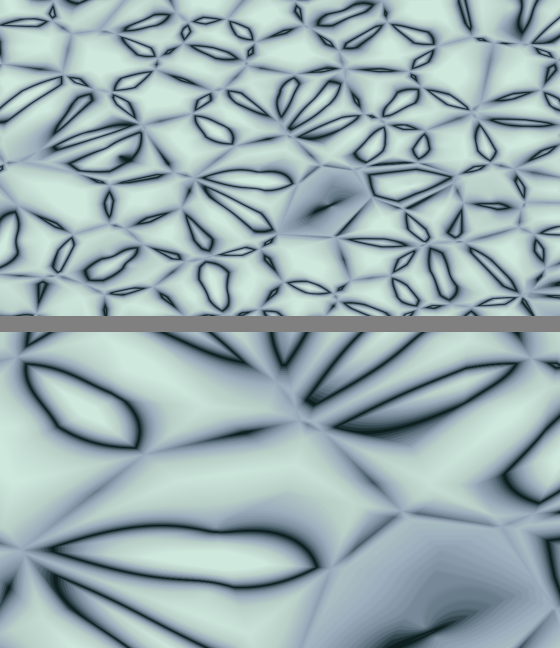
Top, the full canvas; bottom, a detail of the centre.
Reproduce this texture procedurally as a Shadertoy shader.

```glsl
// Stretched pebble cells in pale sage and slate, parted by dark folded seams.

const vec2  CELL_SIZE   = vec2(0.185, 0.115); // in canvas heights
const float GAP_CHANCE  = 0.24;  // share of seeds left out, for large cells
const float JUNCTION    = 0.36;  // height where three cells meet
const float CELL_RISE   = 1.3;   // climb from seam to cell heart
const float SEAM_SAG    = 3.2;   // deepest dip along a seam
const float SAG_FADE    = 1.5;   // how fast the dip fades into a cell
const float BANDS       = 28.0;  // soft contour steps per unit of height
const vec2  SEED_OFFSET = vec2(37.0, 53.0);
const int   SAMPLES     = 2;     // per axis

const vec3 INK   = vec3(0.05, 0.12, 0.12);
const vec3 DEEP  = vec3(0.18, 0.26, 0.29);
const vec3 SLATE = vec3(0.34, 0.42, 0.47);
const vec3 STEEL = vec3(0.49, 0.56, 0.62);
const vec3 MIST  = vec3(0.61, 0.68, 0.74);
const vec3 SAGE  = vec3(0.72, 0.81, 0.78);
const vec3 PALE  = vec3(0.81, 0.91, 0.87);

vec3 hash3(vec2 p) {
    vec3 q = fract(p.xyx * vec3(0.1031, 0.1030, 0.0973));
    q += dot(q, q.yxz + 33.33);
    return fract((q.xxy + q.yzz) * q.zyx);
}

// Signed height from the three nearest seeds; continuous across all borders.
float seamHeight(vec2 p) {
    vec2 base = floor(p);
    vec3 nearest = vec3(9.0);
    vec2 firstId = base, secondId = base;
    for (int y = -2; y <= 2; y++)
    for (int x = -2; x <= 2; x++) {
        vec2 id = base + vec2(x, y);
        vec3 seed = hash3(id);
        if (seed.z < GAP_CHANCE) continue;
        float d = distance(p, id + seed.xy);
        if (d < nearest.x) {
            nearest = vec3(d, nearest.xy);
            secondId = firstId;
            firstId = id;
        } else if (d < nearest.y) {
            nearest = vec3(nearest.x, d, nearest.y);
            secondId = id;
        } else {
            nearest.z = min(nearest.z, d);
        }
    }
    float inside = nearest.y - nearest.x;
    float alongSeam = nearest.z - nearest.y;
    // The sum of ids is the same from both sides of a seam.
    float sag = SEAM_SAG * hash3(firstId + secondId + 0.5).x;
    return JUNCTION + CELL_RISE * inside
         - sag * alongSeam * exp(-SAG_FADE * inside);
}

float softBands(float h) {
    float s = h * BANDS;
    return (floor(s) + smoothstep(0.2, 0.8, fract(s))) / BANDS;
}

vec3 ramp(float h) {
    vec3 c = mix(INK, DEEP, smoothstep(0.01, 0.06, h));
    c = mix(c, SLATE, clamp((h - 0.06) / 0.07, 0.0, 1.0));
    c = mix(c, STEEL, clamp((h - 0.13) / 0.10, 0.0, 1.0));
    c = mix(c, MIST,  clamp((h - 0.23) / 0.15, 0.0, 1.0));
    c = mix(c, SAGE,  clamp((h - 0.38) / 0.27, 0.0, 1.0));
    return mix(c, PALE, clamp((h - 0.65) / 0.60, 0.0, 1.0));
}

void mainImage(out vec4 fragColor, in vec2 fragCoord) {
    vec3 color = vec3(0.0);
    for (int j = 0; j < SAMPLES; j++)
    for (int i = 0; i < SAMPLES; i++) {
        vec2 shift = (vec2(i, j) + 0.5) / float(SAMPLES) - 0.5;
        vec2 p = (fragCoord + shift) / iResolution.y;
        float height = seamHeight(p / CELL_SIZE + SEED_OFFSET);
        color += ramp(softBands(abs(height)));
    }
    fragColor = vec4(color / float(SAMPLES * SAMPLES), 1.0);
}
```
